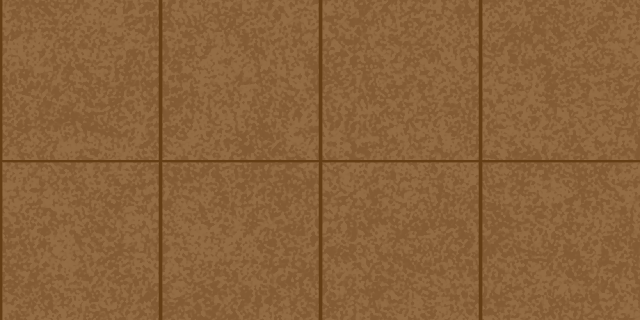
Reproduce this texture procedurally as a Shadertoy shader.

```glsl
// Square brown panels, four across and two down, with a soft two-tone mottle.
// Three scales of smoothed cellular noise are summed and gently squeezed toward
// two tones; distances to the panel edges give the dark joints.

const vec2 PANELS = vec2(4.0, 2.0);          // repeats across and down
const vec3 MEAN_COLOR = vec3(0.546, 0.391, 0.236);
const vec3 TONE_SWING = vec3(0.036, 0.0375, 0.035);
const vec3 JOINT_COLOR = vec3(0.395, 0.245, 0.082);

// Lengths below are in panel widths.
const float UPRIGHT_CENTRE = 0.0035;
const float UPRIGHT_HALF_WIDTH = 0.0115;
const float LEVEL_CENTRE = 0.9925;
const float LEVEL_HALF_WIDTH = 0.0076;
const float JOINT_SOFTNESS = 0.006;

// Noise scales, in cells per panel width, and their strengths.
const vec3 GRAIN_CELLS = vec3(70.0, 21.0, 6.0);
const vec3 GRAIN_GAIN = vec3(1.0, 0.28, 0.25);
const float GRAIN_SHARPNESS = 4.0;           // higher gives crisper cells
const float TONE_SQUEEZE = 0.14;             // lower gives two flatter tones

// Three random values from 0 to 1 for a grid cell.
vec3 hash3(vec2 cell) {
    vec3 h = fract(cell.xyx * vec3(0.1031, 0.1030, 0.0973));
    h += dot(h, h.yxz + 33.33);
    return fract((h.xxy + h.yzz) * h.zyx);
}

// Cellular tone centred on zero: scattered points blend by their distance.
float cellularGrain(vec2 p) {
    vec2 base = floor(p);
    vec2 local = p - base;
    float toneSum = 0.0;
    float weightSum = 0.0;
    for (int y = -1; y <= 1; y++) {
        for (int x = -1; x <= 1; x++) {
            vec2 neighbour = vec2(x, y);
            vec3 random = hash3(base + neighbour + 17.0);
            vec2 offset = neighbour + random.xy - local;
            float weight = exp(-GRAIN_SHARPNESS * dot(offset, offset));
            toneSum += random.z * weight;
            weightSum += weight;
        }
    }
    return toneSum / weightSum - 0.5;
}

// Coverage of a line with soft edges, never narrower than a pixel.
float lineMask(float dist, float halfWidth, float pixel) {
    float softness = max(JOINT_SOFTNESS, pixel);
    return clamp((halfWidth - dist) / softness + 0.5, 0.0, 1.0);
}

void mainImage(out vec4 fragColor, in vec2 fragCoord) {
    vec2 panelPos = fragCoord / iResolution.xy * PANELS;
    vec2 pixel = PANELS / iResolution.xy;

    // Mottled surface: fine grain over broader patches
    float tone = 0.0;
    for (int i = 0; i < 3; i++) {
        vec2 shift = vec2(31.0, 57.0) * float(i);
        tone += GRAIN_GAIN[i] * cellularGrain(panelPos * GRAIN_CELLS[i] + shift);
    }
    tone /= sqrt(tone * tone + TONE_SQUEEZE * TONE_SQUEEZE);
    vec3 color = MEAN_COLOR + TONE_SWING * tone;

    // Upright joints start each column; the level joint parts the rows
    float column = min(floor(panelPos.x + 0.5), PANELS.x - 1.0);
    float uprightDist = abs(panelPos.x - column - UPRIGHT_CENTRE);
    float levelDist = abs(panelPos.y - LEVEL_CENTRE);
    float joint = max(lineMask(uprightDist, UPRIGHT_HALF_WIDTH, pixel.x),
                      lineMask(levelDist, LEVEL_HALF_WIDTH, pixel.y));

    fragColor = vec4(mix(color, JOINT_COLOR, joint), 1.0);
}
```
